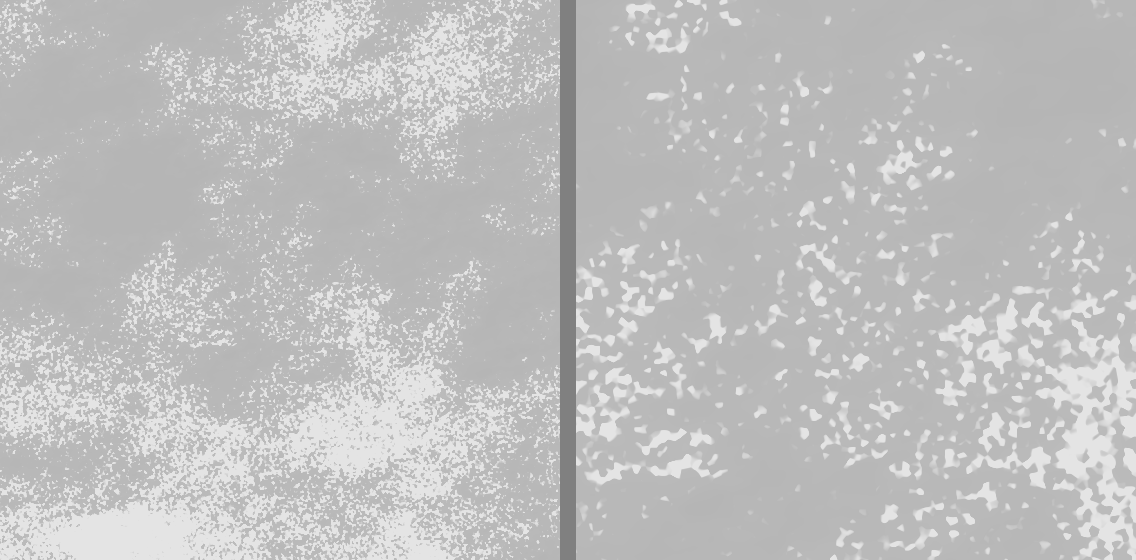
Left: the whole. Right: its middle third, enlarged.
This texture is drawn by a WebGL 1 fragment shader. Its source:

```glsl
precision highp float;

uniform vec2 u_resolution;

vec3 hash3(vec2 cell) {
  vec3 q = fract(cell.xyx * vec3(0.1031, 0.1030, 0.0973));
  q += dot(q, q.yxz + 33.33);
  return fract((q.xxy + q.yzz) * q.zyx);
}

// Cellular noise: random cell values blended by distance to jittered centres
float softCells(vec2 p) {
  vec2 home = floor(p);
  float total = 0.0;
  float weights = 0.0;
  for (int j = -1; j <= 1; j++) {
    for (int i = -1; i <= 1; i++) {
      vec2 cell = home + vec2(float(i), float(j));
      vec3 random = hash3(cell + 57.0);
      vec2 offset = cell + random.xy - p;
      float weight = exp(-5.5 * dot(offset, offset));
      total += weight * random.z;
      weights += weight;
    }
  }
  return total / weights - 0.5;
}

// Wide, slightly tilted patches that break up into finer ones
float patches(vec2 uv) {
  vec2 p = vec2(uv.x * 3.0, (uv.y - 0.15 * uv.x) * 4.6);
  float sum = 0.0;
  float amplitude = 1.0;
  for (int octave = 0; octave < 6; octave++) {
    sum += amplitude * softCells(p);
    p = mat2(1.99, 0.14, -0.14, 1.99) * p + vec2(17.3, 9.1);
    amplitude *= 0.74;
  }
  return sum;
}

void main() {
  vec2 uv = gl_FragCoord.xy / u_resolution;

  // More wear towards the bottom, fading in the lower right corner
  float low = 1.0 - smoothstep(0.05, 0.5, uv.y);
  float corner = low * smoothstep(0.7, 1.0, uv.x);
  float bias = 0.66 * low - 0.45 * corner - 0.45;

  float cloud = patches(uv) + bias;
  float grain = softCells(uv * 250.0);
  float wear = smoothstep(-0.13, 0.17, cloud + 1.25 * grain);

  // Faintly mottled grey under pale flecks
  vec3 grey = vec3(0.722 + 0.022 * clamp(cloud + 0.4, -0.6, 0.6));
  vec3 pale = vec3(0.893);
  gl_FragColor = vec4(mix(grey, pale, wear), 1.0);
}
```
